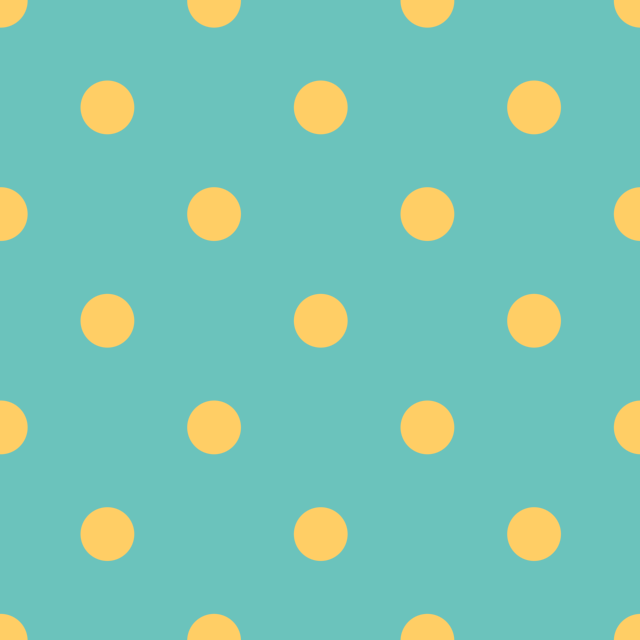
Reproduce this pattern procedurally as a WebGL 2 fragment shader.

```glsl
#version 300 es
precision highp float;

#define REPEATS 3.0
#define DOT_RADIUS 0.126
#define LATTICE_SHIFT vec2(0.0035, -0.0035)
#define EDGE_PIXELS 0.8
#define TEAL vec3(0.418, 0.763, 0.739)
#define YELLOW vec3(1.0, 0.808, 0.396)

uniform vec2 u_resolution;
out vec4 fragColor;

// Distance to the nearest point of the whole-number grid
float gridPointDistance(vec2 p) {
    return length(p - floor(p + 0.5));
}

// Signed distance to dots on cell corners and cell centres
float polkaDots(vec2 p) {
    float corners = gridPointDistance(p);
    float centres = gridPointDistance(p - 0.5);
    return min(corners, centres) - DOT_RADIUS;
}

void main() {
    vec2 cell = gl_FragCoord.xy / u_resolution * REPEATS - LATTICE_SHIFT;

    // Edge softness, in cell units
    float edge = EDGE_PIXELS * REPEATS / min(u_resolution.x, u_resolution.y);
    float coverage = 1.0 - smoothstep(-edge, edge, polkaDots(cell));

    fragColor = vec4(mix(TEAL, YELLOW, coverage), 1.0);
}
```
